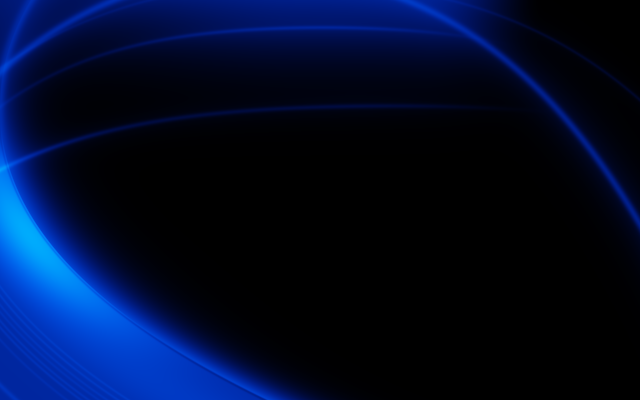
Reproduce this background procedurally as a Shadertoy shader.

```glsl
// Dark backdrop with a luminous blue crescent sweeping down the left side
// and thin arcs of light fanning out under a soft haze along the top.
// All parts add up one scalar light amount, which is then toned to blue.

const float BEND_Y = 0.73;   // height at which the crescent touches the left side

float gauss(float x, float width) {
    float k = x / width;
    return exp(-k * k);
}

float hash(float n) {
    return fract(sin(n * 12.99) * 4375.85);
}

// Approximate signed distance to the crescent rim, positive on the dark side
float rimDistance(vec2 p) {
    float d = abs(BEND_Y - p.y);
    float rimX = d * d * (0.95 + 0.42 * d);
    float slope = d * (1.9 + 1.26 * d);
    return (p.x - rimX) / sqrt(1.0 + slope * slope);
}

// Signed distance to an arch: curve.x is its bend, curve.y its steepening
float archDistance(vec2 p, vec2 peak, vec2 curve) {
    float u = p.x - peak.x;
    float u2 = u * u;
    float height = peak.y - u2 * (curve.x + curve.y * u2);
    float slope = u * (2.0 * curve.x + 4.0 * curve.y * u2);
    return (p.y - height) / sqrt(1.0 + slope * slope);
}

// Thin bright core with a faint wider halo
float ray(float dist, float width) {
    return 0.7 * gauss(dist, width) + 0.3 * exp(-abs(dist) / (width * 4.0));
}

// Fine parallel streaks inside the crescent
float streaks(float s) {
    float sum = 0.0;
    for (int i = 0; i < 7; i++) {
        float n = float(i);
        float offset = -0.148 - 0.011 * n - 0.006 * hash(n + 1.0);
        sum += (0.06 + 0.14 * hash(n + 9.0)) * gauss(s - offset, 0.0025);
    }
    return sum + 0.25 * gauss(s + 0.275, 0.004);
}

float crescent(vec2 p, float pixel) {
    float s = rimDistance(p);
    float drop = BEND_Y - p.y;
    float lower = smoothstep(-0.08, 0.18, drop);

    // Lit body, hottest just inside the rim
    float crest = 2.5 * gauss(drop - 0.32, 0.21) * gauss(s + 0.025, 0.075);
    float body = 0.2 + lower * (0.55 + crest + 0.35 * gauss(s + 0.1, 0.07));
    body += lower * streaks(s);
    body *= 1.0 - 0.25 * lower * gauss(s + 0.004, 0.003);

    // Glow spilling over the rim into the dark
    float spread = mix(0.042, 0.026, smoothstep(0.3, 0.75, drop));
    float strength = mix(0.3, 1.35, smoothstep(-0.1, 0.25, drop));
    float glow = strength * exp(-max(s, 0.0) / spread);

    float inside = 1.0 - smoothstep(-pixel, pixel, s);
    float upperRim = (1.0 - lower) * 0.4 * ray(s, 0.012);
    return mix(glow, body, inside) + upperRim;
}

float arches(vec2 p) {
    float low = archDistance(p, vec2(0.98, 0.735), vec2(0.08, 0.09));
    float middle = archDistance(p, vec2(0.81, 0.931), vec2(0.15, 0.232));
    float high = archDistance(p, vec2(0.65, 1.07), vec2(0.5, 0.22));
    float faint = archDistance(p, vec2(0.75, 1.045), vec2(0.3, 0.15));

    float lowFade = 1.0 - smoothstep(0.85, 1.43, p.x);
    float middleFade = 1.0 - smoothstep(0.8, 1.3, p.x);
    float lowLight = (0.2 + 0.75 * exp(-p.x / 0.1)) * lowFade;
    float middleLight = mix(0.14, 0.38, smoothstep(0.1, 0.75, p.x)) * middleFade;

    float sum = lowLight * ray(low, 0.006);
    sum += middleLight * ray(middle, 0.005);
    sum += 0.6 * ray(high, 0.009);
    sum += 0.13 * ray(faint, 0.004);
    return sum;
}

// Blue haze hanging from the top, ending softly on the right
float haze(vec2 p) {
    float h = max(1.0 - p.y, 0.0);
    float fall = exp(-h / 0.16) * gauss(h, 0.2);
    float left = mix(0.4, 1.0, smoothstep(0.1, 0.75, p.x));
    float right = 1.0 - smoothstep(1.06, 1.36, p.x);
    return 0.55 * fall * left * right;
}

// Weak light is deep blue, strong light turns to cyan
vec3 tone(float light) {
    return vec3(0.0, min(0.2 * light, 1.0), 1.0 - exp(-1.3 * light));
}

void mainImage(out vec4 fragColor, in vec2 fragCoord) {
    vec2 p = fragCoord / iResolution.y;
    float pixel = 1.0 / iResolution.y;
    float light = crescent(p, pixel) + arches(p) + haze(p);
    fragColor = vec4(tone(light), 1.0);
}
```
